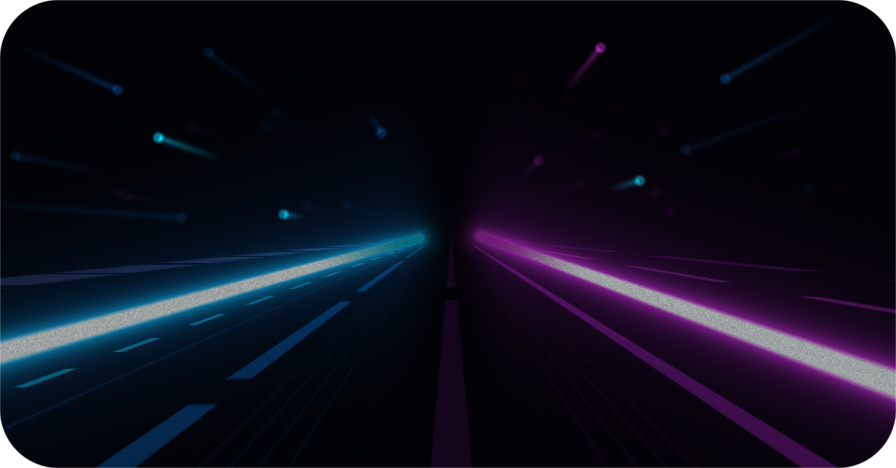
Reproduce this background procedurally as a Shadertoy shader.

```glsl
#define HORIZON 0.495
#define CORNER_RADIUS 0.125
#define LANE_SPREAD 0.024
#define FAINT_STREAKS 14
#define GRAIN 0.14
#define NIGHT vec3(0.006, 0.006, 0.022)
#define BLUE vec3(0.01, 0.17, 0.32)
#define TEAL vec3(0.03, 0.45, 0.52)
#define PURPLE vec3(0.25, 0.05, 0.29)
#define MAGENTA vec3(0.46, 0.11, 0.48)
#define CORE vec3(0.66, 0.68, 0.68)

float hash(vec2 p) {
    return fract(sin(dot(p, vec2(12.9898, 78.233))) * 43758.5453);
}

// Road line through the vanishing point; width grows with nearness
float roadLine(vec2 p, float slope, float width) {
    float near = HORIZON - p.y;
    float x = p.x - sign(slope) * LANE_SPREAD;
    float dist = abs(x - slope * near) / sqrt(1.0 + slope * slope);
    float soft = 1.2 / iResolution.y;
    return smoothstep(soft, -soft, dist - width * near) * smoothstep(0.0, 0.03, near);
}

// Dashes that lengthen geometrically toward the viewer
float dashes(float near, float start, float period, float duty) {
    float u = fract(log(max(near, 0.0001) / start) / period);
    return smoothstep(0.0, 0.03, u) * smoothstep(duty + 0.03, duty, u);
}

// Radial streak: positive reach trails outward, negative inward
vec3 streak(vec2 p, vec2 head, float reach, vec3 colour) {
    vec2 dir = normalize(head - vec2(0.0, HORIZON));
    vec2 r = p - head;
    float along = dot(r, dir) / reach;
    float across = dot(r, vec2(-dir.y, dir.x)) / 0.007;
    float tail = exp(-across * across) * smoothstep(0.0, 0.03, along) * max(1.0 - along, 0.0);
    float dotGlow = smoothstep(0.015, 0.006, length(r));
    return colour * (0.65 * tail + 0.8 * dotGlow);
}

// Beam: x = distance to axis, y = position along it
vec2 beamSpace(vec2 p, vec2 a, vec2 b) {
    float t = clamp(dot(p - a, b - a) / dot(b - a, b - a), 0.0, 1.0);
    return vec2(length(p - mix(a, b, t)), t);
}

vec3 addBeam(vec3 col, vec2 p, vec2 beam, float nearWidth, vec3 tint) {
    float width = mix(0.007, nearWidth, beam.y);
    float halo = exp(-max(beam.x - width, 0.0) / mix(0.014, 0.024, beam.y));
    col += tint * halo * 0.75;
    float grain = 1.0 - GRAIN * hash(floor(p * 400.0));
    vec3 core = mix(tint, CORE, smoothstep(0.02, 0.25, beam.y)) * grain;
    return mix(col, core, smoothstep(width * 1.25, width * 0.65, beam.x));
}

vec3 skyStreaks(vec2 p) {
    vec3 c = streak(p, vec2(-0.706, 0.808), 0.25, BLUE);
    c += streak(p, vec2(-0.512, 0.888), -0.18, BLUE * 0.45);
    c += streak(p, vec2(-0.619, 0.706), -0.145, TEAL * 1.3);
    c += streak(p, vec2(-0.142, 0.716), 0.06, BLUE * 0.9);
    c += streak(p, vec2(-0.351, 0.542), -0.045, TEAL);
    c += streak(p, vec2(-0.925, 0.667), -0.2, BLUE * 0.5);
    c += streak(p, vec2(-0.57, 0.535), 0.6, BLUE * 0.5);
    c += streak(p, vec2(0.326, 0.898), -0.125, MAGENTA);
    c += streak(p, vec2(0.592, 0.831), 0.31, BLUE);
    c += streak(p, vec2(0.507, 0.679), 0.31, BLUE * 0.45);
    c += streak(p, vec2(0.410, 0.614), -0.07, TEAL);
    c += streak(p, vec2(0.194, 0.657), -0.05, PURPLE * 0.6);
    // Faint scattered streaks
    for (int i = 0; i < FAINT_STREAKS; i++) {
        float k = float(i);
        float side = mod(k, 2.0) * 2.0 - 1.0;
        vec2 head = vec2(side * mix(0.2, 0.85, hash(vec2(k, 1.0))),
                         HORIZON + mix(0.03, 0.27, hash(vec2(k, 2.0))));
        vec3 tint = hash(vec2(k, 3.0)) < 0.5 ? BLUE : PURPLE;
        c += streak(p, head, -mix(0.05, 0.12, hash(vec2(k, 4.0))), tint * 0.16);
    }
    return c;
}

vec3 roadMarks(vec2 p) {
    float near = HORIZON - p.y;
    vec3 c = BLUE * 0.8 * roadLine(p, -1.39, 0.05) * dashes(near, 0.137, 0.95, 0.825);
    c += TEAL * 0.6 * roadLine(p, -2.76, 0.014) * dashes(near, 0.216, 0.265, 0.5);
    c += vec3(0.08, 0.09, 0.16) * roadLine(p, -9.4, 0.11) * dashes(near, 0.06, 0.3, 0.85);
    c += BLUE * 0.3 * roadLine(p, -2.25, 0.008);
    c += PURPLE * 0.8 * roadLine(p, 1.56, 0.042);
    // Centre strip with a single gap
    float gap = smoothstep(0.107, 0.111, near) * smoothstep(0.139, 0.135, near);
    c += PURPLE * 0.28 * roadLine(p - vec2(0.007, 0.0), 0.0, 0.09) * (1.0 - gap);
    // Fine lines on both sides
    for (int i = 0; i < 4; i++) {
        float slope = 0.64 + 0.13 * float(i);
        c += BLUE * 0.14 * roadLine(p, -slope, 0.008);
        c += PURPLE * 0.12 * roadLine(p, slope, 0.008);
    }
    c += MAGENTA * 0.45 * roadLine(p, 5.8, 0.025) * dashes(near, 0.062, 0.72, 0.62);
    c += PURPLE * 0.5 * roadLine(p, 10.0, 0.04) * dashes(near, 0.042, 0.8, 0.7);
    return c;
}

void mainImage(out vec4 fragColor, in vec2 fragCoord) {
    float halfWidth = 0.5 * iResolution.x / iResolution.y;
    vec2 p = fragCoord / iResolution.y - vec2(halfWidth, 0.0);
    vec2 left = beamSpace(p, vec2(-0.06, 0.491), vec2(-1.0, 0.234));
    vec2 right = beamSpace(p, vec2(0.07, 0.495), vec2(1.0, 0.163));

    // Wide glows, kept to their own side
    float leftSide = smoothstep(0.03, -0.14, p.x);
    float rightSide = smoothstep(-0.02, 0.15, p.x);
    vec3 col = NIGHT;
    col += BLUE * leftSide * (0.75 * exp(-left.x / 0.09) + 0.06 * exp(-left.x / 0.3));
    col += PURPLE * rightSide * (0.75 * exp(-right.x / 0.09) + 0.06 * exp(-right.x / 0.3));

    col += skyStreaks(p) + roadMarks(p);
    col = addBeam(col, p, left, 0.024, TEAL);
    col = addBeam(col, p, right, 0.031, MAGENTA);

    // Rounded white surround
    vec2 q = abs(p - vec2(0.0, 0.5)) - vec2(halfWidth, 0.5) + CORNER_RADIUS;
    float edge = length(max(q, 0.0)) - CORNER_RADIUS;
    float soft = 1.0 / iResolution.y;
    col = mix(col, vec3(1.0), smoothstep(-soft, soft, edge));
    fragColor = vec4(col, 1.0);
}
```
